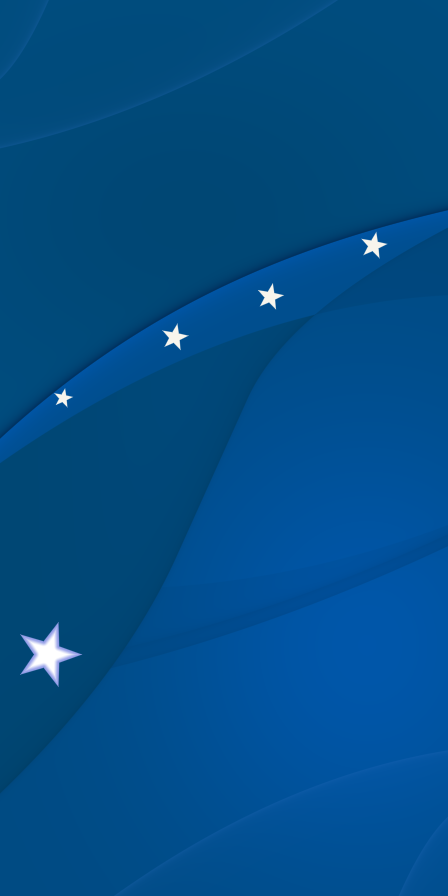
This background is drawn by a Shadertoy shader. Its source:

```glsl
// Deep blue backdrop: a curved ribbon with small stars, a sweeping S-shaped
// fold, translucent bands and soft corner arcs. Every edge is a polynomial
// curve turned into an approximate signed distance, then shaded in layers.

#define DEEP_BLUE   vec3(0.0, 0.277, 0.455)
#define MID_BLUE    vec3(0.0, 0.292, 0.510)
#define BRIGHT_BLUE vec3(0.0, 0.338, 0.665)
#define RIM_BLUE    vec3(0.16, 0.42, 0.74)
#define SHADOW_BLUE vec3(0.0, 0.16, 0.34)
#define CREAM       vec3(0.97, 0.96, 0.93)
#define LAVENDER    vec3(0.58, 0.62, 0.91)
#define STAR_COUNT  4
#define STAR_RADIUS 0.031

// Smooth coverage of the side where d is positive
float coverage(float d) {
    float w = 0.75 / iResolution.x;
    return smoothstep(-w, w, d);
}

// Signed distance above y = c.x + c.y x + c.z x^2
float above(vec2 p, vec3 c) {
    float slope = c.y + 2.0 * c.z * p.x;
    return (p.y - c.x - p.x * (c.y + c.z * p.x)) / sqrt(1.0 + slope * slope);
}

float ribbonTop(float x) {
    return 1.021 + x * (0.92 + x * (-0.544 + 0.134 * x));
}

// Signed distance to the right of the S-shaped fold
float rightOfFold(vec2 p) {
    float t = p.y - 0.86;
    float low = max(-t - 0.1, 0.0);
    float high = max(t - 0.25, 0.0);
    float x = 0.44 + 0.45 * t - 0.553 * low * low + 1.89 * high * high;
    float slope = 0.45 + 1.106 * low + 3.78 * high;
    return (p.x - x) / sqrt(1.0 + slope * slope);
}

// Signed distance to a five-pointed star with one tip along +x
float starDistance(vec2 p, float radius) {
    float sector = 1.2566371;
    float a = abs(mod(atan(p.y, p.x) + 0.5 * sector, sector) - 0.5 * sector);
    vec2 q = length(p) * vec2(cos(a), sin(a));
    vec2 tip = vec2(radius, 0.0);
    vec2 notch = 0.41 * radius * vec2(cos(0.5 * sector), sin(0.5 * sector));
    vec2 edge = notch - tip;
    vec2 r = q - tip;
    float h = clamp(dot(r, edge) / dot(edge, edge), 0.0, 1.0);
    return length(r - edge * h) * sign(edge.x * r.y - edge.y * r.x) * -1.0;
}

// Faint lit rim that fades into the positive side of an edge
vec3 addRim(vec3 color, float d, float strength) {
    float fade = 0.3 * exp(-max(d, 0.0) / 0.05) + 0.7 * exp(-max(d, 0.0) / 0.006);
    return mix(color, RIM_BLUE, strength * fade * coverage(d));
}

void mainImage(out vec4 fragColor, in vec2 fragCoord) {
    vec2 p = fragCoord / iResolution.xy * vec2(1.0, 2.0);

    // Curves shared by the layers
    float arcSlope = 0.92 - 1.088 * p.x + 0.402 * p.x * p.x;
    float arc = (p.y - ribbonTop(p.x)) / sqrt(1.0 + arcSlope * arcSlope);
    float fold = rightOfFold(p);
    float ribbonBottom = above(p, vec3(0.966, 0.70, -0.325));

    // Upper field, darkest in its middle
    vec2 dark = (p - vec2(0.42, 1.52)) * vec2(1.1, 1.5);
    vec3 upper = mix(vec3(0.0, 0.302, 0.50), DEEP_BLUE, exp(-3.0 * dot(dark, dark)));

    // Bright panel right of the fold
    vec2 light = (p - vec2(0.82, 0.56)) * vec2(1.15, 1.0);
    vec3 panel = mix(MID_BLUE, BRIGHT_BLUE, exp(-3.4 * dot(light, light)));
    panel *= 1.0 - 0.06 * coverage(ribbonBottom);

    // Translucent bands sweeping across the panel
    float bandTop = above(p, vec3(0.70, -0.12, 0.248));
    float bandMid = above(p, vec3(0.50, 0.15, 0.157));
    float bandLow = above(p, vec3(0.455, 0.18, 0.146));
    float bandFade = smoothstep(0.15, 0.6, p.x);
    float band = 0.035 * coverage(-bandTop) * coverage(bandMid)
               + 0.065 * coverage(-bandMid) * coverage(bandLow)
               + 0.05 * exp(-abs(bandMid) / 0.012)
               + 0.05 * exp(-max(bandLow, 0.0) / 0.01) * coverage(bandLow);
    panel *= 1.0 - band * (0.5 + 0.5 * bandFade);

    // Shaded panel left of the fold
    vec3 shade = mix(DEEP_BLUE, MID_BLUE, 0.45 * smoothstep(0.0, 0.5, p.x));
    shade *= 1.0 - 0.06 * exp(min(fold, 0.0) / 0.06);
    vec3 lower = mix(shade, panel, coverage(fold));
    lower *= 1.0 - 0.05 * exp(-abs(fold) / 0.006);

    // Ribbon between the arc, its lower edge and the fold
    vec3 ribbon = mix(vec3(0.0, 0.305, 0.555), BRIGHT_BLUE, 0.85 * exp(min(arc, 0.0) / 0.03));
    vec3 color = mix(lower, ribbon, coverage(ribbonBottom) * coverage(-fold));
    color = mix(color, upper, coverage(arc));
    float shadow = coverage(arc) * exp(-max(arc, 0.0) / 0.011);
    color = mix(color, SHADOW_BLUE, 0.85 * shadow);

    // Corner arcs at the top left and bottom right
    color = addRim(color, above(p, vec3(1.669, 0.22, 0.29)), 0.32);
    color = addRim(color, above(p, vec3(1.823, 0.95, 6.2)), 0.32);
    color = addRim(color, -above(p, vec3(-0.205, 0.90, -0.37)), 0.32);
    color = addRim(color, -above(vec2(1.0 - p.x, p.y), vec3(0.177, -0.95, -6.0)), 0.32);

    // Small stars following the ribbon
    float tilt = 0.12;
    mat2 turn = mat2(cos(tilt), -sin(tilt), sin(tilt), cos(tilt));
    for (int i = 0; i < STAR_COUNT; i++) {
        float k = float(i);
        float x = 0.141 + 0.231 * k + 0.009 * k * (2.0 - k) * (3.0 - k);
        float drop = 0.029 + k * (0.0278 + k * (0.00605 - 0.00485 * k));
        float radius = STAR_RADIUS * mix(0.72, 1.0, min(k, 1.0));
        float d = starDistance(turn * (p - vec2(x, ribbonTop(x) - drop)), radius);
        color = mix(color, CREAM, coverage(-d));
    }

    // Large star with a lavender rim and white core
    float big = starDistance(p - vec2(0.107, 0.539), 0.076);
    vec3 core = mix(LAVENDER, vec3(1.0), smoothstep(0.001, 0.013, -big));
    color = mix(color, core, coverage(-big));

    fragColor = vec4(color, 1.0);
}
```
